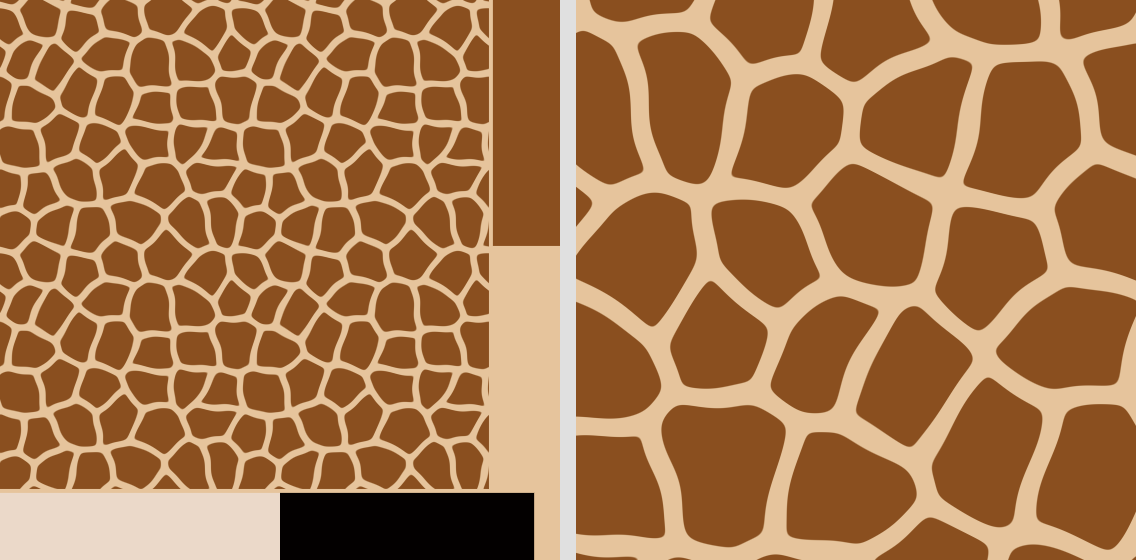
Left: the whole. Right: its middle third, enlarged.
A WebGL 1 fragment shader for this pattern:

```glsl
precision highp float;
uniform vec2 u_resolution;

#define TILE_SIZE 0.4375
#define CELLS 6.0
#define JITTER 0.62
#define HALF_GAP 0.08
#define ROUNDING 0.03
#define WOBBLE 0.025
#define PANEL_END 0.873
#define SWATCH_START 0.880
#define BROWN vec3(0.54, 0.31, 0.12)
#define CREAM vec3(0.90, 0.77, 0.61)
#define BLUSH vec3(0.92, 0.85, 0.79)
#define BLACK vec3(0.01, 0.0, 0.0)

vec2 hash2(vec2 p) {
  vec3 q = fract(vec3(p.xyx) * vec3(0.1031, 0.1030, 0.0973) + 0.37);
  q += dot(q, q.yzx + 33.33);
  return fract((q.xx + q.yz) * q.zy);
}

// Jittered site of a grid cell; odd rows shift by half, ids wrap per tile
vec2 cellSite(vec2 id) {
  vec2 wrapped = mod(id, CELLS);
  float rowShift = 0.5 * mod(wrapped.y, 2.0);
  return id + vec2(rowShift, 0.5) + JITTER * (hash2(wrapped + 3.0) - 0.5);
}

// Distance to the Voronoi border, with rounded corners
float borderDistance(vec2 p) {
  vec2 base = floor(p);
  vec2 nearestId = base;
  vec2 nearest = vec2(0.0);
  float best = 100.0;
  for (int j = -2; j <= 2; j++) {
    for (int i = -2; i <= 2; i++) {
      vec2 id = base + vec2(float(i), float(j));
      vec2 toSite = cellSite(id) - p;
      float d = dot(toSite, toSite);
      if (d < best) {
        best = d;
        nearest = toSite;
        nearestId = id;
      }
    }
  }

  // Soft minimum over the bisectors with neighbouring sites
  float sum = 0.0;
  for (int j = -2; j <= 2; j++) {
    for (int i = -2; i <= 2; i++) {
      if (i == 0 && j == 0) continue;
      vec2 other = cellSite(nearestId + vec2(float(i), float(j))) - p;
      float d = dot(0.5 * (nearest + other), normalize(other - nearest));
      sum += exp(-d / ROUNDING);
    }
  }
  return -ROUNDING * log(sum);
}

// Anti-aliased coverage of the rectangle from lo to hi
float boxMask(vec2 p, vec2 lo, vec2 hi, float pixel) {
  vec2 d = min(p - lo, hi - p);
  return smoothstep(-0.5 * pixel, 0.5 * pixel, min(d.x, d.y));
}

void main() {
  float pixel = 1.0 / min(u_resolution.x, u_resolution.y);
  vec2 uv = gl_FragCoord.xy / u_resolution;
  uv.y = 1.0 - uv.y;

  // Spotted panel, gently warped with the period of the tile
  float cellSize = TILE_SIZE / CELLS;
  vec2 p = uv / cellSize;
  float turn = 6.2831853 / CELLS;
  p += WOBBLE * sin(turn * (7.0 * p.yx + vec2(3.0, -4.0) * p) + vec2(0.6, 2.1));
  float d = (borderDistance(p) - HALF_GAP) * cellSize;
  float spots = smoothstep(-0.75 * pixel, 0.75 * pixel, d);
  spots *= boxMask(uv, vec2(-1.0), vec2(PANEL_END), pixel);

  // Plain swatches along the right and lower sides
  float brownBox = boxMask(uv, vec2(SWATCH_START, -1.0), vec2(2.0, 0.439), pixel);
  float blushBox = boxMask(uv, vec2(-1.0, SWATCH_START), vec2(0.5, 2.0), pixel);
  float blackBox = boxMask(uv, vec2(0.5, SWATCH_START), vec2(0.954, 2.0), pixel);

  vec3 color = mix(CREAM, BROWN, max(spots, brownBox));
  color = mix(color, BLUSH, blushBox);
  color = mix(color, BLACK, blackBox);
  gl_FragColor = vec4(color, 1.0);
}
```
